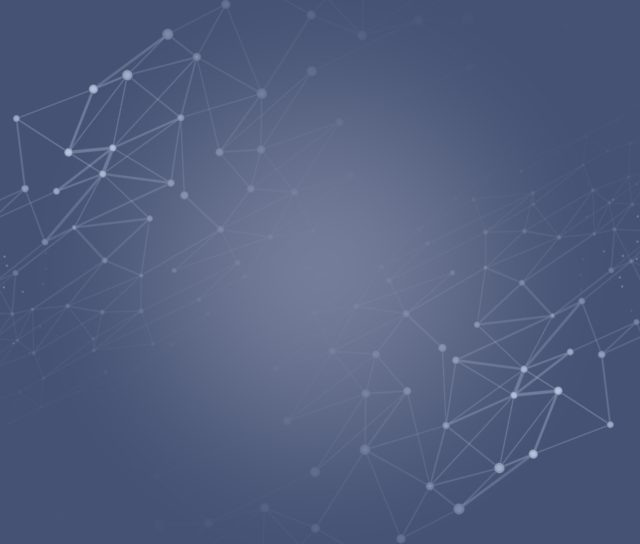
Give the GLSL for this background, as a Shadertoy shader.

```glsl
// Slate-blue backdrop with a soft central glow and two half-turn copies of a node mesh.
// The mesh is a jittered lattice in a receding frame: rows shrink and drift sideways,
// and its discs and links fade with distance from a bright focus.

const vec3 EDGE_COLOR = vec3(0.272, 0.322, 0.452);
const vec3 GLOW_COLOR = vec3(0.452, 0.490, 0.600);
const vec3 INK_COLOR  = vec3(0.760, 0.805, 0.910);

// Lengths are in canvas heights; y points down inside the mesh frame.
const float ASPECT      = 1.1743;
const vec2  GLOW_CENTER = vec2(0.589, 0.497);
const float GLOW_RADIUS = 0.55;
const vec2  TURN_SUM    = vec2(1.150, 0.9985);  // twice the half-turn pivot
const vec2  FOCUS       = vec2(0.153, 0.229);
const float FOCUS_REACH = 0.20;

const float ROW_SHRINK  = 0.90;
const float HORIZON     = 1.177;
const float ROW_SPAN    = 1.147;
const float COL_START   = 0.657;
const float ROW_DRIFT   = 0.064;
const float COL_STEP    = 0.122;
const float JITTER      = 0.36;
const float DISC_RADIUS = 0.0103;
const float DISC_SHRINK = 0.87;
const float LINK_WIDTH  = 0.0010;
const float LINK_ALPHA  = 0.36;
const float LINK_CHANCE = 0.70;
const float DUST_CELL   = 0.032;

vec2 hash2(vec2 p) {
    vec3 q = fract(p.xyx * vec3(0.1031, 0.1030, 0.0973));
    q += dot(q, q.yzx + 33.33);
    return fract((q.xx + q.yz) * q.zy);
}

// Lattice coordinates are (column, row); columns count from right to left.
vec2 latticeToCanvas(vec2 g) {
    float scale = pow(ROW_SHRINK, g.y);
    return vec2(COL_START - ROW_DRIFT * g.y - COL_STEP * scale * g.x,
                HORIZON - ROW_SPAN * scale);
}

vec2 canvasToLattice(vec2 p) {
    float scale = max(HORIZON - p.y, 0.01) / ROW_SPAN;
    float row = log(scale) / log(ROW_SHRINK);
    return vec2((COL_START - ROW_DRIFT * row - p.x) / (COL_STEP * scale), row);
}

vec2 nodePosition(vec2 id) {
    return latticeToCanvas(id + JITTER * (2.0 * hash2(id + 11.0) - 1.0));
}

float nodeStrength(vec2 id, vec2 pos) {
    float d = length(pos - FOCUS) / FOCUS_REACH;
    float rightFade = smoothstep(-4.0, 1.5, id.x);
    float cornerFade = 1.0 - smoothstep(3.4, 4.0, id.x - id.y);
    float depthFade = 1.0 - smoothstep(5.0, 13.0, id.y);
    return step(0.1, hash2(id + 71.0).x) * rightFade * cornerFade * depthFade / (1.0 + d * d);
}

float segmentDistance(vec2 p, vec2 a, vec2 b) {
    vec2 ab = b - a;
    float t = clamp(dot(p - a, ab) / max(dot(ab, ab), 1e-6), 0.0, 1.0);
    return length(p - a - t * ab);
}

float fill(float dist, float radius, float px) {
    return 1.0 - smoothstep(radius - px, radius + px, dist);
}

float meshInk(vec2 p, float px) {
    vec2 cell = floor(canvasToLattice(p) + 0.5);
    float links = 0.0, discs = 0.0;
    for (int j = -1; j <= 1; j++)
    for (int i = -1; i <= 1; i++) {
        vec2 id = cell + vec2(i, j);
        vec2 a = nodePosition(id);
        float strength = nodeStrength(id, a);
        if (strength < 0.004) continue;

        float radius = DISC_RADIUS * pow(DISC_SHRINK, id.y) * mix(0.75, 1.1, hash2(id + 29.0).x);
        float core = mix(0.78, 1.0, fill(length(p - a), radius * 0.6, px));
        discs = max(discs, fill(length(p - a), radius, px) * core * strength);

        // Links to the next column, the next row and both diagonals
        for (int k = 0; k < 4; k++) {
            vec2 side = k == 0 ? vec2(1, 0) : vec2(k - 2, 1);
            vec2 b = nodePosition(id + side);
            float joint = sqrt(strength * nodeStrength(id + side, b));
            vec2 h = hash2(id + 37.0 * side + 5.0);
            float width = LINK_WIDTH * (1.0 + 3.0 * h.y * h.y * joint);
            float link = fill(segmentDistance(p, a, b), width, px);
            link *= step(h.x, LINK_CHANCE) * joint * LINK_ALPHA;
            links = 1.0 - (1.0 - links) * (1.0 - link);
        }
    }
    return max(links, discs);
}

// Tiny specks along the outer side of the mesh
float dustInk(vec2 p, float px) {
    vec2 cell = floor(p / DUST_CELL);
    vec2 h = hash2(cell + 43.0);
    vec2 center = (cell + 0.2 + 0.6 * h) * DUST_CELL;
    float band = smoothstep(0.40, 0.47, p.y) * (1.0 - smoothstep(0.60, 0.70, p.y));
    float side = exp(-p.x * p.x / 0.005);
    return 0.4 * band * side * step(0.45, hash2(cell + 91.0).x) * fill(length(p - center), 0.0018, px);
}

void mainImage(out vec4 fragColor, in vec2 fragCoord) {
    vec2 p = fragCoord / iResolution.xy * vec2(ASPECT, 1.0);
    p.y = 1.0 - p.y;
    float px = 1.0 / iResolution.y;

    // Central glow
    float glow = 1.0 - smoothstep(0.0, GLOW_RADIUS, length(p - GLOW_CENTER));
    vec3 color = mix(EDGE_COLOR, GLOW_COLOR, glow);

    // Mesh and its half-turn copy
    vec2 turned = TURN_SUM - p;
    float ink = max(meshInk(p, px), meshInk(turned, px));
    ink = max(ink, max(dustInk(p, px), dustInk(turned, px)));
    fragColor = vec4(mix(color, INK_COLOR, ink), 1.0);
}
```
